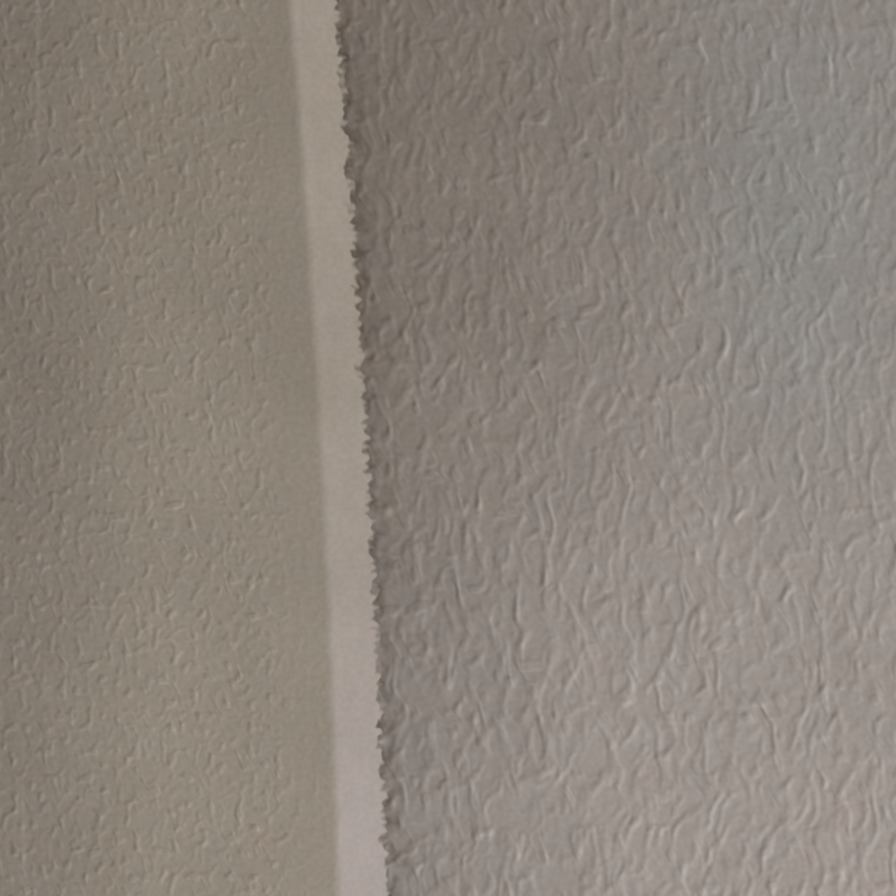
Reproduce this texture procedurally as a Shadertoy shader.

```glsl
// Embossed grey-beige plaster: two textured panels divided by a smooth leaning seam.

float hash(vec2 p) {
    vec3 q = fract(vec3(p.xyx) * 0.1031);
    q += dot(q, q.yzx + 33.33);
    return fract((q.x + q.y) * q.z);
}

vec2 gradient(vec2 cell) {
    float angle = 6.2832 * hash(cell);
    return vec2(cos(angle), sin(angle));
}

// Gradient noise, roughly -0.7 to 0.7
float noise(vec2 p) {
    vec2 i = floor(p), f = fract(p);
    vec2 u = f * f * f * (f * (f * 6.0 - 15.0) + 10.0);
    vec2 e = vec2(0.0, 1.0);
    float low = mix(dot(gradient(i), f), dot(gradient(i + e.yx), f - e.yx), u.x);
    float high = mix(dot(gradient(i + e.xy), f - e.xy), dot(gradient(i + e.yy), f - e.yy), u.x);
    return mix(low, high, u.y);
}

float fbm(vec2 p) {
    float sum = 0.0, weight = 0.6;
    for (int i = 0; i < 3; i++) {
        sum += weight * noise(p);
        p = p * 2.03 + 17.3;
        weight *= 0.5;
    }
    return sum;
}

// Raised veins along the zero contours of noise, broken into short pieces
float veins(vec2 p, float width, float gaps) {
    float line = 1.0 - smoothstep(0.0, width, abs(noise(p) + 0.25 * noise(p * 2.3 + 9.0)));
    float pieces = smoothstep(gaps - 0.12, gaps + 0.2, noise(p * 1.1 + 31.0));
    return line * pieces;
}

// Scattered rounded bumps
float bumps(vec2 p) {
    return smoothstep(0.12, 0.45, noise(p));
}

// Fine pebbled relief
float leftRelief(vec2 p) {
    vec2 q = p + 0.005 * vec2(noise(p * 35.0), noise(p * 35.0 + 50.0));
    return 0.45 * veins(q * vec2(60.0, 40.0), 0.24, 0.0)
         + 0.75 * bumps(q * vec2(95.0, 72.0)) + 0.35 * noise(q * vec2(125.0, 100.0));
}

// Leathery relief whose veins lengthen toward the bottom
float rightRelief(vec2 p) {
    vec2 q = p + 0.010 * vec2(noise(p * 23.0), noise(p * 23.0 + 70.0));
    float longVeins = veins(q * vec2(36.0, 16.0), 0.26, -0.12);
    float shortVeins = veins(q * vec2(46.0, 28.0) + 40.0, 0.26, 0.0);
    return mix(0.35, 0.95, smoothstep(0.95, 0.2, p.y)) * longVeins + 0.5 * shortVeins
         + 0.7 * bumps(q * vec2(70.0, 48.0)) + 0.35 * noise(q * vec2(105.0, 80.0));
}

// Slope lit from the lower right
float leftLight(vec2 p, vec2 stepSize) {
    return leftRelief(p - stepSize) - leftRelief(p + stepSize);
}

float rightLight(vec2 p, vec2 stepSize) {
    return rightRelief(p - stepSize) - rightRelief(p + stepSize);
}

float band(float x, float centre, float width) {
    float d = (x - centre) / width;
    return exp(-d * d);
}

vec3 leftPanel(vec2 p) {
    vec3 top = mix(vec3(0.475, 0.44, 0.40), vec3(0.525, 0.487, 0.44), smoothstep(0.0, 0.2, p.x));
    vec3 bottom = mix(vec3(0.51, 0.475, 0.435), vec3(0.57, 0.533, 0.485), smoothstep(0.0, 0.2, p.x));
    vec3 colour = mix(bottom, top, smoothstep(0.0, 1.0, p.y));
    float fade = 1.0 - 0.75 * smoothstep(0.30, 0.35, p.x + 0.04 * p.y);
    colour += 0.060 * fade * leftLight(p, vec2(0.0018, -0.0011));
    // Faint upright scratches
    float scratch = band(p.x, 0.042, 0.003) * smoothstep(0.5, 0.75, p.y)
                  + band(p.x, 0.026, 0.003) * smoothstep(0.35, 0.1, p.y);
    return colour + 0.028 * scratch * (0.8 + noise(p * vec2(5.0, 25.0)));
}

vec3 rightPanel(vec2 p, float fromSeam) {
    vec3 top = mix(vec3(0.475, 0.44, 0.405), vec3(0.545, 0.52, 0.50), smoothstep(0.4, 0.95, p.x));
    vec3 bottom = mix(vec3(0.55, 0.518, 0.495), vec3(0.615, 0.58, 0.555), smoothstep(0.4, 0.75, p.x));
    vec3 colour = mix(bottom, top, smoothstep(0.0, 0.95, p.y));
    colour += vec3(-0.012, 0.004, 0.008) * band(p.x, 0.89, 0.09) * band(p.y, 0.74, 0.2);
    colour += 0.068 * rightLight(p, vec2(0.0021, -0.0012));
    // Broken shade gathered beside the seam
    float ragged = 0.75 + 1.5 * noise(p * vec2(70.0, 55.0));
    colour -= 0.13 * max(ragged, 0.0) * exp(-max(fromSeam, 0.0) / 0.010);
    return colour - 0.018 * exp(-max(fromSeam, 0.0) / 0.05);
}

vec3 seamColour(vec2 p) {
    vec3 colour = mix(vec3(0.665, 0.625, 0.605), vec3(0.615, 0.575, 0.53), smoothstep(0.0, 0.6, p.y));
    return colour + 0.016 * noise(p * vec2(60.0, 35.0));
}

void mainImage(out vec4 fragColor, in vec2 fragCoord) {
    vec2 p = fragCoord / iResolution.xy;
    float pixel = 1.0 / iResolution.y;

    // Curved seam borders, the right one frayed
    float leftEdge = 0.377 - 0.022 * p.y - 0.032 * p.y * p.y + 0.003 * noise(vec2(p.y * 30.0, 3.0));
    float rightEdge = 0.432 - 0.033 * p.y - 0.024 * p.y * p.y;
    float fray = 0.006 * noise(vec2(p.y * 40.0, 8.0)) + 0.009 * noise(p * vec2(110.0, 130.0));
    float fromSeam = p.x - rightEdge - fray;

    vec3 colour = mix(leftPanel(p), seamColour(p), smoothstep(-0.006, 0.007, p.x - leftEdge));
    float crossing = smoothstep(-0.003 - pixel, 0.003 + pixel, fromSeam);
    colour = mix(colour, rightPanel(p, fromSeam), crossing);

    // Uneven tone and fine grain
    colour += 0.034 * fbm(p * 7.0) * vec3(1.0, 0.95, 0.9);
    colour += 0.022 * noise(p * 170.0);
    colour += 0.010 * noise(p * 26.0 + 80.0) * vec3(0.6, -0.2, -0.8);
    fragColor = vec4(clamp(colour, 0.0, 1.0), 1.0);
}
```
